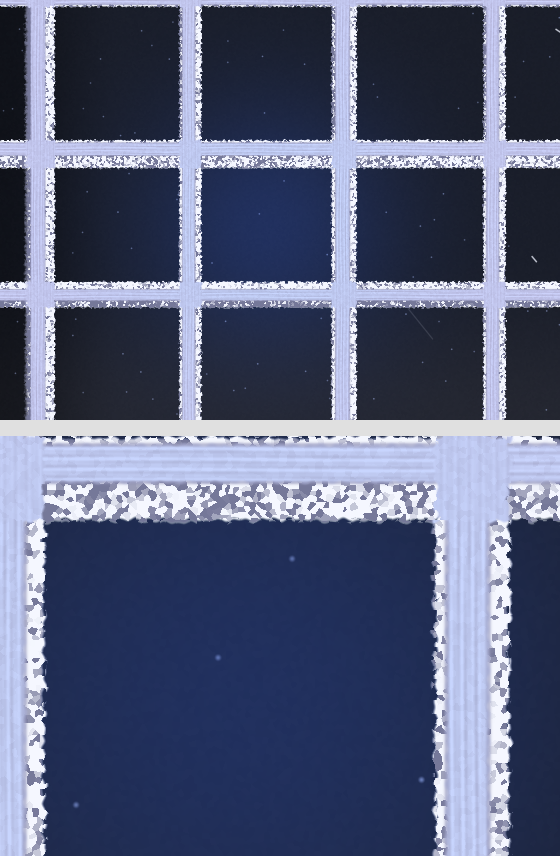
Top, the full canvas; bottom, a detail of the centre.
Reproduce this pattern procedurally as a WebGL 2 fragment shader.

```glsl
#version 300 es
precision highp float;
// Rough frosted grid lines with bright chipped edges over dark blue-black panes.

uniform vec2 u_resolution;
out vec4 fragColor;

vec2 hash2(vec2 p) {
    vec3 q = fract(p.xyx * vec3(0.1031, 0.1030, 0.0973));
    q += dot(q, q.yzx + 33.33);
    return fract((q.xx + q.yz) * q.zy);
}

// Cellular noise: distance to the nearest point, and that point's random value.
vec2 cellular(vec2 p) {
    vec2 best = vec2(9.0, 0.0);
    for (int j = -1; j <= 1; j++)
    for (int i = -1; i <= 1; i++) {
        vec2 cell = floor(p) + vec2(i, j);
        float dist = length(cell + hash2(cell) - p);
        if (dist < best.x) best = vec2(dist, hash2(cell + 71.0).x);
    }
    return best;
}

float segment(vec2 p, vec2 a, vec2 b) {
    vec2 ab = b - a;
    return length(p - a - ab * clamp(dot(p - a, ab) / dot(ab, ab), 0.0, 1.0));
}

float band(float d, float lo, float hi, float soft) {
    return smoothstep(lo - soft, lo + soft, d) * (1.0 - smoothstep(hi - soft, hi + soft, d));
}

// Limits are outer, core, core, outer; returns coverage, flank and groove.
vec3 strip(float d, float along, vec4 limits, float soft, float rough) {
    float wobble = sin(along * 310.0 + limits.x * 900.0) + sin(along * 571.0 + d * 60.0);
    float cover = band(d + 0.0007 * wobble + 0.004 * (rough - 0.5), limits.x, limits.w, soft);
    float core = band(d + 0.0004 * wobble, limits.y, limits.z, 0.002);
    vec2 g = (d - limits.yz) / 0.0018;
    return vec3(cover, cover * (1.0 - core), cover * (exp(-g.x * g.x) + exp(-g.y * g.y)));
}

void main() {
    vec2 p = gl_FragCoord.xy / u_resolution.y;
    float px = 1.0 / u_resolution.y;

    // Signed offset from the nearest vertical and horizontal line
    vec2 pitch = vec2(0.3602, 0.3472), origin = vec2(0.0972, 0.2986);
    vec2 id = round((p - origin) / pitch);
    vec2 d = p - origin - id * pitch;
    ivec2 line = clamp(ivec2(id), ivec2(0), ivec2(3, 2));
    vec4 columns[4] = vec4[4](
        vec4(-0.035, -0.024, 0.010, 0.033), vec4(-0.030, -0.023, 0.007, 0.022),
        vec4(-0.028, -0.019, 0.015, 0.031), vec4(-0.027, -0.020, 0.010, 0.026));
    vec4 rows[3] = vec4[3](
        vec4(-0.031, -0.014, 0.012, 0.030), vec4(-0.046, -0.016, 0.014, 0.020),
        vec4(-0.009, -0.004, 0.012, 0.030));

    // Grain and the two sets of strips
    vec2 grain = cellular(p * 210.0);
    float blur = line.x == 0 && d.x < 0.0 ? 0.006 : 0.0015;
    vec3 v = strip(d.x, p.y, columns[line.x], max(blur, 0.7 * px), grain.y);
    vec3 h = strip(d.y, p.x, rows[line.y], max(0.0015, 0.7 * px), grain.y);
    float cover = max(v.x, h.x);
    float flankV = v.y * (1.0 - h.x), flankH = h.y * (1.0 - v.x);

    // Dark panes: blue glow in the middle, grey haze below, dim left side
    vec2 c = p - vec2(0.64, 0.46);
    vec3 pane = vec3(0.10, 0.115, 0.16) + vec3(0.03, 0.075, 0.21) * exp(-10.0 * dot(c, c));
    pane += vec3(0.04, 0.035, 0.03) * (1.0 - smoothstep(0.0, 0.4, p.y));
    pane *= mix(0.6, 1.0, smoothstep(0.0, 0.3, p.x));
    pane += 0.008 * (grain.y - 0.5);

    // Sparse dust and a few scratches
    vec2 speck = cellular(p * 19.0);
    pane += vec3(0.3, 0.33, 0.42) * step(0.72, speck.y) * speck.y
          * (1.0 - smoothstep(0.0, 0.0035, speck.x / 19.0));
    float faint = segment(p, vec2(0.972, 0.265), vec2(1.030, 0.193));
    float sharp = min(segment(p, vec2(1.267, 0.389), vec2(1.277, 0.377)),
                      segment(p, vec2(1.324, 0.930), vec2(1.333, 0.924)));
    pane += 0.10 * (1.0 - smoothstep(0.0, 0.003, faint));
    pane += 0.65 * (1.0 - smoothstep(0.0, 0.0035, sharp));

    // Frosted core with long streaks along each line
    float streakV = sin(d.x * 820.0 + sin(p.y * 17.0)) + 0.6 * sin(d.x * 1430.0 + p.y * 9.0);
    float streakH = sin(d.y * 760.0 + sin(p.x * 19.0)) + 0.6 * sin(d.y * 1510.0 + p.x * 7.0);
    float streak = mix(streakH, streakV, v.x) * (1.0 - 0.6 * v.x * h.x);
    vec3 core = mix(vec3(0.67, 0.66, 0.80), vec3(0.80, 0.82, 0.98),
                    clamp(0.68 + 0.22 * streak + 0.25 * (grain.y - 0.5), 0.0, 1.0));
    core += vec3(-0.02, 0.02, 0.02) * exp(-6.0 * dot(c, c));

    // Chipped white flanks, dirtier on some sides
    float dirtV = line.x == 0 && d.x < 0.0 ? 0.85 : 0.22;
    if (d.x < 0.0) dirtV += 0.4 * smoothstep(0.64, 0.72, p.y);
    float dirtH = d.y > 0.0 ? 0.2 : line.y == 0 ? 0.75 : 0.4;
    float dirt = mix(dirtH, dirtV, step(flankH, flankV));
    float chip = smoothstep(1.0 - dirt - 0.2, 1.0 - dirt + 0.2, grain.y);
    vec3 flank = mix(vec3(0.96, 0.97, 1.0), vec3(0.46, 0.47, 0.60), chip);
    vec3 bar = mix(core, flank, clamp(flankV + flankH, 0.0, 1.0));
    float groove = v.z * (1.0 - h.x) + h.z * (1.0 - v.x);
    bar = mix(bar, vec3(0.56, 0.56, 0.70), 0.5 * clamp(groove, 0.0, 1.0));

    // Composite with a slight warm fringe under the rough edges
    vec3 color = mix(pane, bar, cover);
    color += vec3(0.20, 0.20, 0.02) * h.x * (1.0 - h.x) * (1.0 - v.x) * step(d.y, 0.0);
    fragColor = vec4(clamp(color, 0.0, 1.0), 1.0);
}
```
